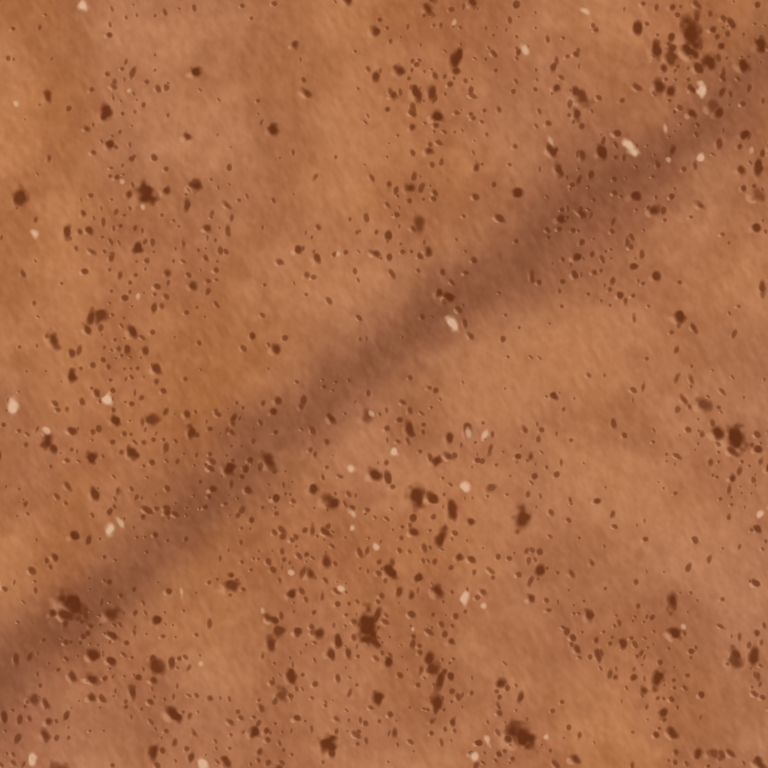
Write a WebGL 2 fragment shader that draws this texture.

```glsl
#version 300 es
precision highp float;
// Dry ochre ground crossed by a soft, dusky diagonal band.
// Layered value noise gives the mottling; jittered cells scatter clustered
// pits, each with a sunlit rim, and a few pale grains.

uniform vec2 u_resolution;
out vec4 fragColor;

// Integer hash: three random values per lattice point
vec3 hash3(vec2 cell, uint seed) {
    uvec3 v = uvec3(uvec2(ivec2(cell) + 4096), seed);
    v = v * 1664525u + 1013904223u;
    v.x += v.y * v.z; v.y += v.z * v.x; v.z += v.x * v.y;
    v ^= v >> 16u;
    v.x += v.y * v.z; v.y += v.z * v.x; v.z += v.x * v.y;
    return vec3(v >> 8u) / 16777216.0;
}

float noise(vec2 p) {
    vec2 i = floor(p), f = fract(p);
    f = f * f * (3.0 - 2.0 * f);
    float low = mix(hash3(i, 1u).x, hash3(i + vec2(1, 0), 1u).x, f.x);
    float high = mix(hash3(i + vec2(0, 1), 1u).x, hash3(i + vec2(1, 1), 1u).x, f.x);
    return mix(low, high, f.y);
}

float fbm(vec2 p) {
    float sum = 0.0, weight = 0.5;
    for (int i = 0; i < 4; i++) {
        sum += weight * noise(p);
        p = mat2(1.6, 1.2, -1.2, 1.6) * p + 7.3;
        weight *= 0.5;
    }
    return sum / 0.9375;
}

// Signed height above the diagonal band's centre line
float bandOffset(vec2 p) {
    return (p.y - 0.13 - 0.79 * p.x) * 0.785;
}

// Where pits gather: noisy patches, denser along and below the band
float clustering(vec2 p) {
    float patches = 0.6 * noise(p * 8.0 + 3.7) + 0.4 * noise(p * 19.0 + 11.0);
    float nearBand = exp(-pow((bandOffset(p) + 0.04) / 0.17, 2.0));
    return 0.12 + 0.88 * smoothstep(0.38, 0.75, patches + 0.12 * nearBand);
}

// Scattered leaning ovals: x = hollow, y = lit rim at its lower left
vec2 pits(vec2 p, float cells, float chance, uint seed) {
    vec2 q = p * cells, home = floor(q), result = vec2(0.0);
    float wobble = 0.7 * (noise(p * 150.0) - 0.5);
    for (int y = -1; y <= 1; y++)
    for (int x = -1; x <= 1; x++) {
        vec2 id = home + vec2(x, y);
        vec3 place = hash3(id, seed), form = hash3(id, seed + 1u);
        vec2 centre = id + 0.15 + 0.7 * place.xy;
        if (place.z > chance * clustering(centre / cells)) continue;
        float angle = 0.3 + 1.5 * (form.x - 0.5);
        float size = mix(0.13, 0.29, form.y * form.y);
        float stretch = mix(1.0, 2.2, form.z * form.z);
        vec2 across = vec2(cos(angle), sin(angle));
        mat2 turn = mat2(across.x, -across.y, across.y, across.x);
        vec2 d = turn * (q - centre) / size;
        vec2 rim = turn * (q - centre + size * vec2(1.25, 0.65)) / size;
        float hollow = length(d / vec2(1.0, stretch)) + wobble;
        float lit = length(rim / vec2(0.75, stretch * 0.8)) + wobble;
        float depth = 0.55 + 0.45 * form.y;
        result.x = max(result.x, depth * (1.0 - smoothstep(0.35, 1.35, hollow)));
        result.y = max(result.y, form.x * (1.0 - smoothstep(0.3, 1.2, lit)));
    }
    return result;
}

void main() {
    vec2 p = gl_FragCoord.xy / u_resolution;

    // Mottled ochre, drifting between orange and pinkish dust
    float mottle = fbm(p * 11.0);
    vec3 colour = mix(vec3(0.665, 0.423, 0.272), vec3(0.732, 0.488, 0.328),
                      smoothstep(0.25, 0.65, mottle));
    colour += vec3(0.003, -0.004, -0.022) * (4.0 * fbm(p * 4.0 + 21.0) - 2.0);

    // Ruddy stain around clustered pits
    float cluster = clustering(p);
    colour = mix(colour, vec3(0.61, 0.365, 0.25), 0.38 * cluster);

    // Dusky band with a ragged, feathered edge
    float ragged = bandOffset(p) + 0.09 * (fbm(p * 7.0 + 5.0) - 0.5);
    float band = exp(-pow(ragged / 0.052, 2.0));
    band *= 0.55 + 0.7 * fbm(p * 9.0 + 40.0);
    colour = mix(colour, vec3(0.52, 0.315, 0.215), 0.82 * min(band, 1.0));

    // Fine grain drawn out along the lean
    vec2 lean = mat2(0.88, -0.47, 0.47, 0.88) * p;
    float grain = noise(lean * vec2(150.0, 75.0)) + 0.6 * noise(lean * vec2(260.0, 170.0));
    colour += 0.05 * (grain - 0.8) * vec3(1.0, 0.95, 0.85);

    // Pits in three sizes
    vec2 coarse = pits(p, 18.0, 0.22, 10u);
    vec2 medium = pits(p, 38.0, 0.55, 20u);
    vec2 fine = pits(p, 72.0, 0.5, 30u);
    float lit = max(0.55 * coarse.y, max(0.6 * medium.y, 0.45 * fine.y));
    float dark = max(coarse.x, max(0.9 * medium.x, 0.6 * fine.x));
    colour = mix(colour, vec3(0.84, 0.62, 0.47), lit);
    colour = mix(colour, vec3(0.36, 0.155, 0.06), 0.92 * dark);

    // Sparse pale grains
    float pale = pits(p, 40.0, 0.06, 40u).x;
    colour = mix(colour, vec3(0.88, 0.73, 0.6), 0.9 * pale);

    fragColor = vec4(colour, 1.0);
}
```
